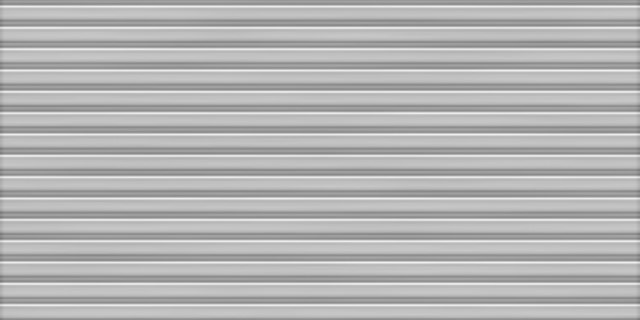
Write a Shadertoy shader that draws this texture.

```glsl
// Ribbed grey metal sheet: fifteen horizontal ridges with bright crests and twin dark grooves.

const float RIB_COUNT = 15.0;       // ridges from top to bottom
const float CREST_OFFSET = 0.30;    // first crest below the top edge, in ridges
const float STREAK_AMOUNT = 0.018;  // brushed streak contrast
const float RIB_VARIATION = 0.022;  // tone change along and between ridges
const float EDGE_SHADE = 0.07;      // darkening at the left and right ends
const float EDGE_WIDTH = 0.008;     // width of that darkening, in canvas widths
const int SAMPLES = 4;              // vertical samples per pixel

// Cross-section of one ridge: x = position below the crest, y = grey level.
const int STOP_COUNT = 16;
const vec2 PROFILE[STOP_COUNT] = vec2[STOP_COUNT](
    vec2(0.00, 0.95), vec2(0.03, 0.90), vec2(0.08, 0.74), vec2(0.13, 0.71),
    vec2(0.24, 0.75), vec2(0.42, 0.77), vec2(0.52, 0.74), vec2(0.58, 0.69),
    vec2(0.65, 0.56), vec2(0.69, 0.54), vec2(0.74, 0.63), vec2(0.80, 0.63),
    vec2(0.86, 0.56), vec2(0.90, 0.54), vec2(0.95, 0.72), vec2(1.00, 0.95));

float hash(vec2 p) {
    vec3 q = fract(vec3(p.xyx) * 0.1031);
    q += dot(q, q.yzx + 33.33);
    return fract((q.x + q.y) * q.z);
}

float valueNoise(vec2 p) {
    vec2 cell = floor(p);
    vec2 f = fract(p);
    f = f * f * (3.0 - 2.0 * f);
    float low = mix(hash(cell), hash(cell + vec2(1.0, 0.0)), f.x);
    float high = mix(hash(cell + vec2(0.0, 1.0)), hash(cell + 1.0), f.x);
    return mix(low, high, f.y);
}

// Blend smoothly through the stops of the cross-section.
float ridgeTone(float t) {
    float tone = PROFILE[0].y;
    for (int i = 1; i < STOP_COUNT; i++) {
        tone = mix(tone, PROFILE[i].y, smoothstep(PROFILE[i - 1].x, PROFILE[i].x, t));
    }
    return tone;
}

float sheetTone(vec2 uv) {
    float ribs = (1.0 - uv.y) * RIB_COUNT - CREST_OFFSET;
    float rib = floor(ribs);
    float tone = ridgeTone(fract(ribs));

    // Slow tone drift along each ridge, and fine brushed streaks
    float drift = valueNoise(vec2(uv.x * 5.0 + rib * 7.3, rib + 20.0)) - 0.5;
    float streak = valueNoise(vec2(uv.x * 14.0 + 3.0, ribs * 9.0 + 40.0)) - 0.5;
    return tone + drift * RIB_VARIATION + streak * STREAK_AMOUNT;
}

void mainImage(out vec4 fragColor, in vec2 fragCoord) {
    // Average across the pixel height to keep the thin crests smooth
    float tone = 0.0;
    for (int i = 0; i < SAMPLES; i++) {
        float offset = (float(i) + 0.5) / float(SAMPLES) - 0.5;
        tone += sheetTone((fragCoord + vec2(0.0, offset)) / iResolution.xy);
    }
    tone /= float(SAMPLES);

    // Soft shade at both ends of the sheet
    float x = fragCoord.x / iResolution.x;
    float edgeDistance = min(x, 1.0 - x);
    tone -= EDGE_SHADE * (1.0 - smoothstep(0.0, EDGE_WIDTH, edgeDistance));

    fragColor = vec4(vec3(clamp(tone, 0.0, 1.0)), 1.0);
}
```
